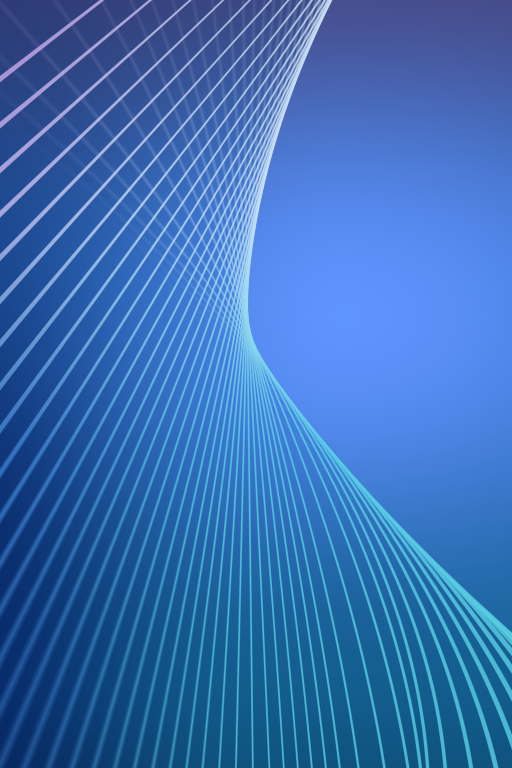
Reproduce this background procedurally as a WebGL 1 fragment shader.

```glsl
precision highp float;

uniform vec2 u_resolution;

#define LINE_COUNT 50
#define CORNER_RADIUS 0.035
#define LOWER_BEND 0.7
#define THIN_WIDTH 0.0011
#define WIDTH_GROWTH 0.020
#define DEFOCUS 0.006
#define GLOW_CENTER vec2(0.45, 0.41)
#define GLOW_COLOR vec3(0.38, 0.58, 1.00)

// Right-hand outline of the twisted sheet at depth y: position and slope
vec2 outline(float y) {
  float d = y - 0.44;
  float bend = sqrt(d * d + CORNER_RADIUS * CORNER_RADIUS);
  float x = 0.315 + 0.335 * d + 0.365 * bend + 0.53 * d * d;
  float slope = 0.335 + 0.365 * d / bend + 1.06 * d;
  return vec2(x, slope);
}

// Depth at which a line touches the outline
float touchDepth(float index) {
  float depth = 0.5 - 1.25 * exp(-index / 14.4);
  depth += 0.08 * smoothstep(14.0, 27.0, index);
  depth -= 0.035 * smoothstep(26.0, 38.0, index);
  float tail = max(index - 34.0, 0.0);
  return depth + 0.0015 * tail * tail;
}

vec3 backdrop(vec2 p) {
  vec3 top = vec3(0.27, 0.27, 0.50);
  vec3 middle = vec3(0.18, 0.42, 0.74);
  vec3 bottom = vec3(0.08, 0.38, 0.58);
  vec3 navy = vec3(0.03, 0.15, 0.42);
  vec3 color = mix(top, middle, smoothstep(-0.05, 0.40, p.y));
  color = mix(color, bottom, smoothstep(0.42, 0.90, p.y));

  // Navy shade towards the left side, deeper near the bottom
  float shade = mix(0.25, 0.90, smoothstep(0.0, 0.75, p.y));
  color = mix(color, navy, shade * (1.0 - smoothstep(-0.05, 0.34, p.x)));

  // Broad light beside the fold, reaching further to the right
  vec2 d = p - GLOW_CENTER;
  float reach = mix(0.08, 0.15, smoothstep(-0.1, 0.1, d.x));
  float glow = exp(-d.x * d.x / reach - d.y * d.y / 0.075);
  color = mix(color, GLOW_COLOR, 0.97 * glow);

  // Dim lower corners
  return color * (1.0 - 0.12 * smoothstep(0.88, 1.05, p.y));
}

vec3 lineTint(vec2 p) {
  vec3 lilac = vec3(0.80, 0.66, 0.93);
  vec3 pale = vec3(0.82, 0.90, 0.98);
  vec3 cyan = vec3(0.36, 0.83, 0.91);
  vec3 blue = vec3(0.24, 0.52, 0.84);
  vec3 upper = mix(lilac, pale, smoothstep(0.0, 0.32, p.x * 0.8 + p.y * 0.5));
  vec3 lower = mix(blue, cyan, smoothstep(0.0, 0.30, p.x));
  return mix(upper, lower, smoothstep(0.22, 0.62, p.y));
}

void main() {
  vec2 p = gl_FragCoord.xy / u_resolution.y;
  p.y = 1.0 - p.y;
  float pixel = 0.75 / u_resolution.y;

  // Lines widen away from the pinch and lose focus at the lower left
  float dx = p.x - 0.33;
  float width = THIN_WIDTH + WIDTH_GROWTH * dx * dx;
  float blur = (1.0 - smoothstep(0.0, 0.34, p.x)) * smoothstep(0.45, 1.0, p.y);
  float softness = pixel + DEFOCUS * blur;

  float clear = 1.0;
  for (int i = 0; i < LINE_COUNT; i++) {
    // Each line is a shallow parabola tangent to the outline
    float depth = touchDepth(float(i));
    vec2 touch = outline(depth);
    float bend = LOWER_BEND * smoothstep(0.40, 0.52, depth);
    float h = p.y - depth;
    float x = touch.x + (touch.y - bend * h) * h;
    float slope = touch.y - 2.0 * bend * h;
    float dist = abs(p.x - x) / sqrt(1.0 + slope * slope);

    // Above its touching point a line lies behind the sheet, dim and soft
    float behind = max(-h, 0.0);
    float fade = 4.5 + 14.0 * smoothstep(0.45, 0.60, depth);
    float soft = softness + 0.002 * smoothstep(0.05, 0.3, behind);
    float cover = 1.0 - smoothstep(width - soft, width + soft, dist);
    clear *= 1.0 - 0.82 * cover * exp(-fade * behind);
  }

  // The sheet slightly tints the light behind it
  float inside = smoothstep(-pixel, pixel, outline(p.y).x - p.x);
  vec3 color = backdrop(p) * mix(vec3(1.0), vec3(0.82, 0.94, 0.94), inside);
  float strength = mix(0.95, 0.65, blur);
  color = mix(color, lineTint(p), (1.0 - clear) * strength);

  gl_FragColor = vec4(color, 1.0);
}
```
